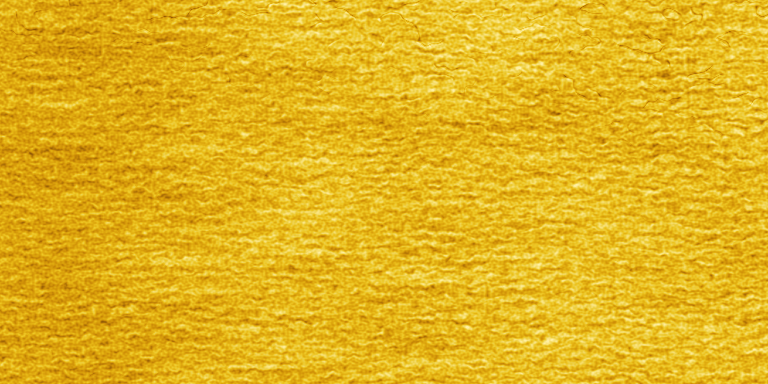
This texture is drawn by a WebGL 2 fragment shader. Its source:

```glsl
#version 300 es
precision highp float;

uniform vec2 u_resolution;
out vec4 fragColor;

#define BROAD_LIGHT 1.0
#define STREAK_FREQ vec2(3.2, 52.0)
#define STREAK_GAIN 0.30
#define FLAKE_FREQ vec2(21.0, 64.0)
#define FLAKE_GAIN 0.50
#define RIPPLE_FREQ vec2(43.0, 97.0)
#define RIPPLE_GAIN 0.42
#define GRAIN_FREQ vec2(113.0, 139.0)
#define GRAIN_GAIN 0.42
#define CRACK_FREQ vec2(11.0, 27.0)
#define CRACK_WIDTH 0.30
#define CRACK_DEPTH 1.7

const int STOPS = 8;
const float LEVEL[STOPS] = float[](-3.6, -1.55, -0.69, 0.05, 0.69, 1.28, 1.96, 3.3);
const vec3 GOLD[STOPS] = vec3[](
    vec3(0.55, 0.33, 0.02), vec3(0.81, 0.56, 0.03),
    vec3(0.86, 0.64, 0.05), vec3(0.90, 0.71, 0.08),
    vec3(0.93, 0.78, 0.15), vec3(0.93, 0.81, 0.26),
    vec3(0.96, 0.86, 0.40), vec3(1.00, 0.94, 0.64));

float hash(vec2 cell) {
    vec3 h = fract(cell.xyx * vec3(0.1031, 0.1030, 0.0973));
    h += dot(h, h.yzx + 33.33);
    return fract((h.x + h.y) * h.z);
}

float cornerSlope(vec2 cell, vec2 offset) {
    float angle = 6.28319 * hash(cell);
    return dot(vec2(cos(angle), sin(angle)), offset);
}

// Gradient noise scaled to roughly unit variance
float noise(vec2 p) {
    vec2 i = floor(p), f = p - i;
    vec2 w = f * f * f * (f * (f * 6.0 - 15.0) + 10.0);
    vec2 e = vec2(1.0, 0.0);
    float low = mix(cornerSlope(i, f), cornerSlope(i + e, f - e), w.x);
    float high = mix(cornerSlope(i + e.yx, f - e.yx), cornerSlope(i + 1.0, f - 1.0), w.x);
    return 4.6 * mix(low, high, w.y);
}

// Uneven sheen over the whole sheet
float sheen(vec2 p) {
    vec2 toGlow = (p - vec2(1.22, 0.93)) / vec2(0.36, 0.12);
    vec2 toBand = (p - vec2(0.95, 0.67)) / vec2(0.50, 0.030);
    vec2 toShade = (p - vec2(0.15, 0.45)) / vec2(0.40, 0.25);
    float light = 0.65 * smoothstep(0.0, 0.9, p.x) - 0.42;
    light += 0.75 * exp(-dot(toGlow, toGlow));
    light -= 0.50 * exp(-dot(toBand, toBand));
    light -= 0.35 * exp(-dot(toShade, toShade));
    return light + 0.20 * noise(p * vec2(1.7, 4.3) + 5.0);
}

// Embossed leaf: slope of the surface towards the light
float flakes(vec2 p) {
    vec2 step_ = vec2(0.002, -0.006);
    return noise(p * FLAKE_FREQ) - noise((p + step_) * FLAKE_FREQ);
}

// Thin broken contour lines
float cracks(vec2 p) {
    float line = 1.0 - smoothstep(0.0, CRACK_WIDTH, abs(noise(p * CRACK_FREQ + 31.0)));
    float patches = smoothstep(0.0, 0.9, noise(p * vec2(9.0, 15.0) + 71.0));
    return line * patches;
}

vec3 goldRamp(float tone) {
    vec3 colour = GOLD[0];
    for (int i = 1; i < STOPS; i++) {
        float t = clamp((tone - LEVEL[i - 1]) / (LEVEL[i] - LEVEL[i - 1]), 0.0, 1.0);
        colour = mix(colour, GOLD[i], t);
    }
    return colour;
}

void main() {
    vec2 p = gl_FragCoord.xy / u_resolution.y;

    // Ragged edges from small displacements
    vec2 ragged = p + vec2(0.0045, 0.0022) * vec2(noise(p * 37.0 + 9.0), noise(p * 41.0 + 53.0));
    ragged.y += 0.006 * noise(p * 3.0 + 17.0);

    float rough = mix(0.80, 1.08, smoothstep(0.0, 1.1, p.x));
    float tone = BROAD_LIGHT * sheen(p);
    tone += STREAK_GAIN * noise(ragged * STREAK_FREQ + 13.0);
    tone += rough * FLAKE_GAIN * flakes(ragged);
    tone += rough * RIPPLE_GAIN * noise(ragged * RIPPLE_FREQ + 23.0);
    tone += GRAIN_GAIN * noise(p * GRAIN_FREQ + 47.0);

    // Cracks gather towards the upper right, each with a lit lip
    float crackZone = 0.18 + 0.82 * smoothstep(0.62, 0.95, p.y + 0.14 * (p.x - 1.0));
    float lip = cracks(ragged + vec2(0.002, 0.006));
    tone += CRACK_DEPTH * crackZone * (0.5 * lip - cracks(ragged));

    fragColor = vec4(goldRamp(tone), 1.0);
}
```
